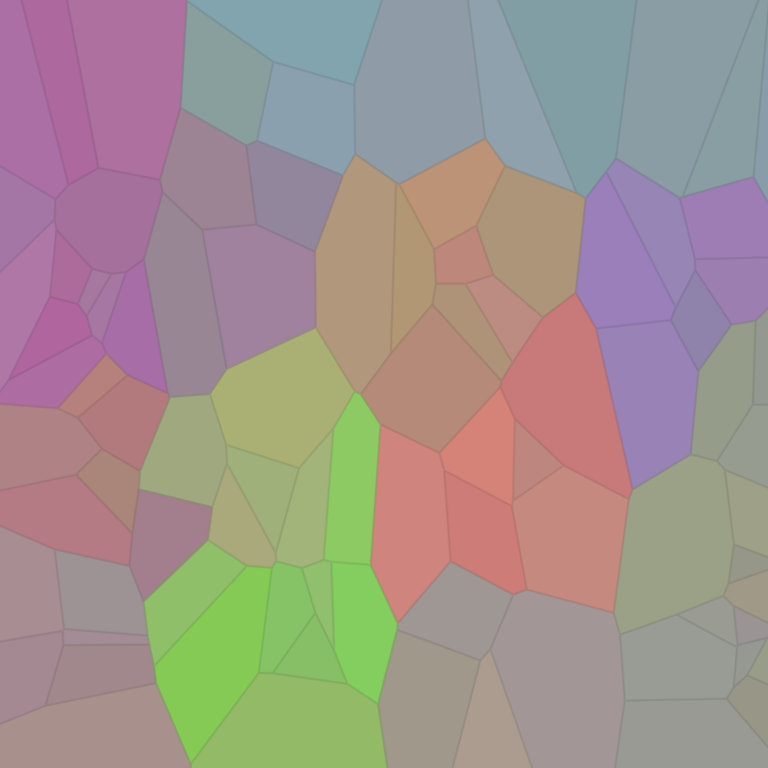
This pattern is drawn by a three.js fragment shader. Its source:

```glsl
varying vec2 vUv;

#define GRID 4.0          // clusters per side
#define MAX_SITES 9.0     // most cells in a cluster
#define SPREAD 0.15       // cluster radius
#define CLUSTERING 1.4    // pull of sites towards the cluster centre
#define JITTER 0.10       // wander of cluster centres
#define STRETCH 1.5       // upright elongation of cells
#define LINE_WIDTH 0.0026 // outer reach of the cell outline
#define LINE_DARK 0.09    // outline strength
#define SOFTNESS 0.0022   // colour blend across an outline
#define FADE 0.32         // greatest pull towards grey
#define TINT 0.06         // colour variation between cells
#define SEED 3.7

vec2 hash2(vec2 p) {
  p += SEED;
  return fract(sin(vec2(dot(p, vec2(127.1, 311.7)), dot(p, vec2(269.5, 183.3)))) * 43758.5453);
}

vec3 pick(vec3 a, vec3 b, vec3 c, vec3 d, float k) {
  return k < 0.5 ? a : k < 1.5 ? b : k < 2.5 ? c : d;
}

// Base colour of a cluster, by row from the bottom
vec3 clusterColor(vec2 g) {
  vec3 blueGrey = vec3(0.53, 0.635, 0.665);
  vec3 magenta = vec3(0.68, 0.42, 0.63);
  vec3 khaki = vec3(0.61, 0.61, 0.55);
  if (g.y < 0.5)
    return pick(vec3(0.64, 0.56, 0.57), vec3(0.54, 0.79, 0.36), vec3(0.66, 0.63, 0.56), khaki, g.x);
  if (g.y < 1.5)
    return pick(vec3(0.69, 0.50, 0.50), vec3(0.66, 0.69, 0.46), vec3(0.81, 0.50, 0.46), khaki, g.x);
  if (g.y < 2.5)
    return pick(magenta, vec3(0.60, 0.52, 0.61), vec3(0.73, 0.56, 0.47), vec3(0.59, 0.49, 0.72), g.x);
  return pick(magenta, blueGrey, blueGrey, blueGrey, g.x);
}

// Colour of one cell: its cluster colour, faded and tinted
vec3 cellColor(vec3 id) {
  vec2 key = id.xy * 9.1 + id.z * 2.3;
  vec2 h = hash2(key + 40.0);
  vec2 k = hash2(key + 71.0);
  vec3 base = mix(clusterColor(id.xy), vec3(0.58, 0.58, 0.59), FADE * h.x * h.x);
  return base + TINT * (vec3(h.y, k) - 0.5);
}

// The top row is sparse, so its cells grow large
float siteCount(vec2 g) {
  return g.y > 2.5 ? 3.0 : floor(4.0 + 5.99 * hash2(g + 17.0).x);
}

vec2 clusterCenter(vec2 g) {
  vec2 t = g / (GRID - 1.0);
  return mix(vec2(0.08, 0.17), vec2(0.92, 0.84), t) + JITTER * (hash2(g * 3.1) - 0.5);
}

// Site in the space where x is widened by STRETCH
vec2 sitePosition(vec2 center, vec3 id) {
  vec2 h = hash2(id.xy * 5.3 + id.z * 1.7 + 11.0);
  float angle = 6.2832 * h.x;
  vec2 s = center + SPREAD * pow(h.y, CLUSTERING) * vec2(cos(angle), sin(angle));
  return s * vec2(STRETCH, 1.0);
}

void main() {
  vec2 p = vUv * vec2(STRETCH, 1.0);

  // Nearest site
  vec3 nearId = vec3(0.0);
  vec2 nearSite = vec2(0.0);
  float nearest = 10.0;
  for (float i = 0.0; i < GRID * GRID; i++) {
    vec2 g = vec2(mod(i, GRID), floor((i + 0.5) / GRID));
    vec2 center = clusterCenter(g);
    float count = siteCount(g);
    for (float j = 0.0; j < MAX_SITES; j++) {
      if (j >= count) break;
      vec2 s = sitePosition(center, vec3(g, j));
      float d = dot(s - p, s - p);
      if (d < nearest) {
        nearest = d;
        nearSite = s;
        nearId = vec3(g, j);
      }
    }
  }

  // Distance to the closest cell border, and the cell behind it
  vec3 nextId = nearId;
  float border = 10.0;
  for (float i = 0.0; i < GRID * GRID; i++) {
    vec2 g = vec2(mod(i, GRID), floor((i + 0.5) / GRID));
    vec2 center = clusterCenter(g);
    float count = siteCount(g);
    for (float j = 0.0; j < MAX_SITES; j++) {
      if (j >= count) break;
      vec2 s = sitePosition(center, vec3(g, j));
      vec2 gap = s - nearSite;
      if (dot(gap, gap) < 1e-7) continue;
      // Dividing by the widened normal gives canvas units
      float d = dot(0.5 * (s + nearSite) - p, gap) / length(gap * vec2(STRETCH, 1.0));
      if (d < border) {
        border = d;
        nextId = vec3(g, j);
      }
    }
  }

  // Flat cells, blended under a thin dark outline
  float blend = 0.5 - 0.5 * smoothstep(0.0, SOFTNESS, border);
  vec3 color = mix(cellColor(nearId), cellColor(nextId), blend);
  color *= 1.0 - LINE_DARK * (1.0 - smoothstep(0.0, LINE_WIDTH, border));
  gl_FragColor = vec4(color, 1.0);
}
```
